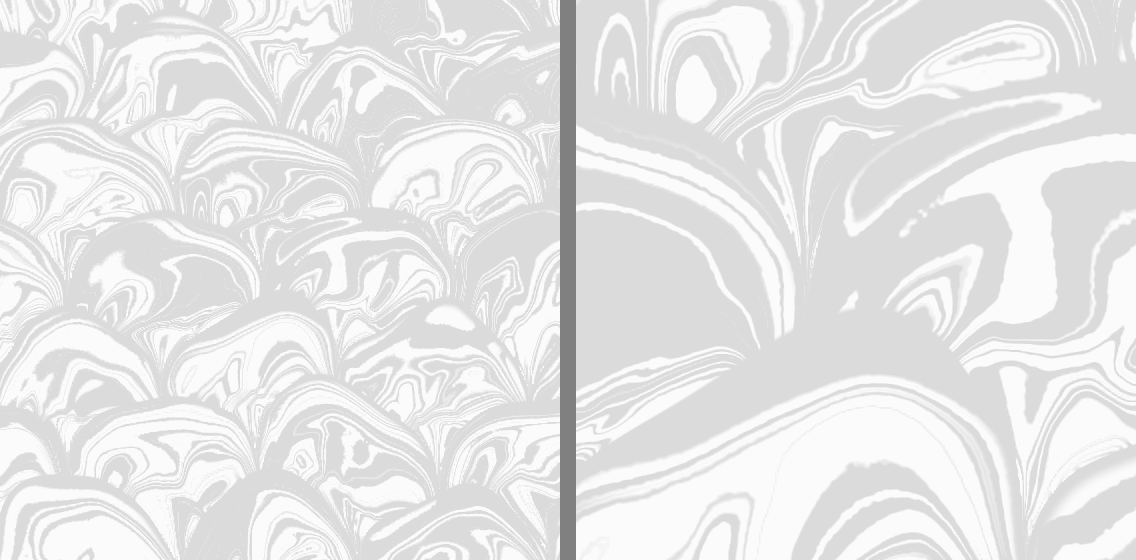
Left: the whole. Right: its middle third, enlarged.
Write a Shadertoy shader that draws this pattern.

```glsl
// Pale marbled paper: overlapping scallops filled with combed fans.
// Each scallop is unrolled by an inversion about its stem into a strip, where
// a warped ramp is sliced into fine contour lines that converge on the stem.

float hash(vec2 p) {
    return fract(sin(dot(p, vec2(127.1, 311.7))) * 43758.5453);
}

float noise(vec2 p) {
    vec2 i = floor(p), f = fract(p);
    f = f * f * f * (f * (f * 6.0 - 15.0) + 10.0);
    return mix(mix(hash(i), hash(i + vec2(1, 0)), f.x),
               mix(hash(i + vec2(0, 1)), hash(i + vec2(1, 1)), f.x), f.y);
}

// Two octaves, so that the tongues are not all alike
float swirl(vec2 p) {
    return 0.75 * noise(p) + 0.25 * noise(p * 2.1 + 7.3);
}

// Centre of the scallop of a given row that is nearest to u
vec2 scallopCentre(vec2 u, float row) {
    float shift = mod(row, 2.0);
    return vec2(2.0 * floor((u.x - shift) * 0.5 + 0.5) + shift, row);
}

// Height field whose contours are the combed paint lines; edge is 1 at the rim
float combedPaint(vec2 u, out float edge) {
    // Upper half of the front scallop, else the lower part of the one behind
    vec2 centre = scallopCentre(u, floor(u.y));
    if (length(u - centre) > 1.0) centre = scallopCentre(u, floor(u.y) + 1.0);
    vec2 q = u - centre;

    // Inversion about the stem: |s| < 0.5 across the fan, t > 0.5 toward the stem
    vec2 fromStem = q + vec2(0.0, 1.0);
    vec2 strip = fromStem / (dot(fromStem, fromStem) + 1e-4);
    float s = strip.x, t = strip.y;
    vec2 seed = 40.0 * vec2(hash(centre), hash(centre + 5.7));

    // Curl the fan to the right and let its lines waver
    float waver = noise(q * 2.2 + seed) - 0.5;
    float lean = s - 0.2 / max(t, 0.4) + 0.1 * waver;

    // Three nested shells: arch, fan and bulb
    float arch = 2.6 * t + 0.5 * swirl(vec2(lean * 3.0, t * 8.0) + seed);
    float fan  = 1.1 * lean + 0.55 * swirl(vec2(lean * 5.5, t * 1.6) + seed + 11.0);
    float bulb = 0.7 * lean + 0.35 * swirl(vec2(lean * 4.0, t * 0.5) + seed + 23.0);
    float toFan = smoothstep(0.54, 0.74, t + 0.12 * s + 0.06 * waver);
    float toBulb = smoothstep(0.95, 1.3, t - 0.3 * s + 0.2 * waver);
    float field = mix(mix(arch, fan + 1.9, toFan), bulb + 2.4, toBulb);

    edge = max(exp(-28.0 * max(t - 0.5, 0.0)), exp(-28.0 * max(0.5 - abs(s), 0.0)));
    return field + seed.x;
}

void mainImage(out vec4 fragColor, in vec2 fragCoord) {
    vec2 p = fragCoord / iResolution.y;

    // Six rows of scallops, bent by a slow hand-drawn wobble
    vec2 u = p * 6.0 + vec2(1.2, 0.2);
    u += 0.45 * (vec2(noise(u * 0.9), noise(u * 0.9 + 31.0)) - 0.5);
    u += 0.06 * (vec2(noise(u * 2.5 + 9.0), noise(u * 2.5 + 57.0)) - 0.5);

    float edge;
    float field = combedPaint(u, edge);
    float spread = fwidth(field);
    field += 0.009 * (noise(p * 290.0) - 0.5);

    // Broad bands of paint cut by fine lines
    float broad = noise(vec2(field * 8.0, 3.5));
    float fine = noise(vec2(field * 38.0, 8.5));
    float ink = 0.4 * broad + 0.6 * fine - 0.5 - 0.08 * edge;

    // Soft line edges; rims and lines too tight to resolve sink into the grey
    float white = clamp(0.5 + ink / (1.2 * fwidth(ink) + 0.03), 0.0, 1.0);
    white *= 1.0 - 0.85 * smoothstep(0.035, 0.1, spread);
    white *= 1.0 - smoothstep(0.55, 0.85, edge);

    fragColor = vec4(vec3(mix(0.86, 0.985, white)), 1.0);
}
```
